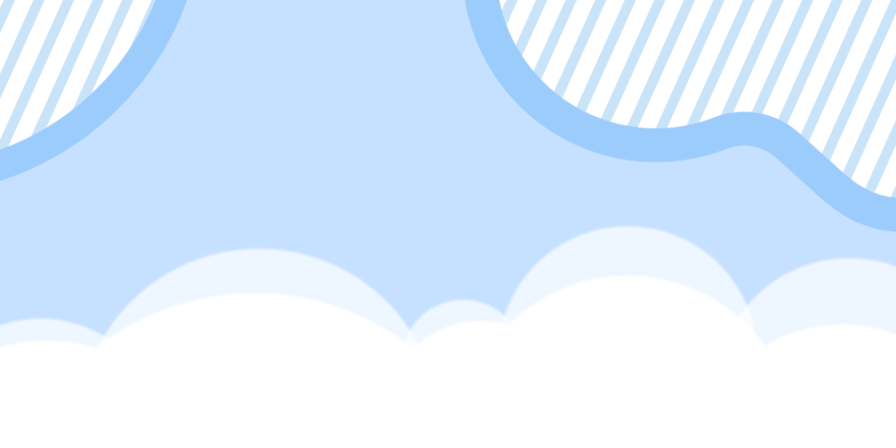
This background is drawn by a Shadertoy shader. Its source:

```glsl
const vec3 SKY = vec3(0.776, 0.880, 1.0);
const vec3 BORDER = vec3(0.61, 0.80, 0.99);
const vec3 STRIPE = vec3(0.79, 0.89, 0.975);
const vec3 WHITE = vec3(1.0);

// Cloud puffs: centre x, top y, radius
const vec3 BACK_PUFFS[5] = vec3[5](
    vec3(0.091, 0.289, 0.271), vec3(0.578, 0.445, 0.404),
    vec3(1.034, 0.331, 0.138), vec3(1.401, 0.495, 0.289),
    vec3(1.896, 0.424, 0.299));
const vec3 FRONT_PUFFS[5] = vec3[5](
    vec3(0.104, 0.240, 0.365), vec3(0.568, 0.346, 0.573),
    vec3(1.073, 0.284, 0.214), vec3(1.401, 0.385, 0.378),
    vec3(1.880, 0.276, 0.336));

float coverage(float dist, float softness) {
    return 1.0 - smoothstep(-softness, softness, dist);
}

float circle(vec2 p, vec2 centre, float radius) {
    return length(p - centre) - radius;
}

float puff(vec2 p, vec3 shape) {
    return circle(p, vec2(shape.x, shape.y - shape.z), shape.z);
}

// Two lobes joined by a concave arc and a straight run, negative inside
float wavyPanel(vec2 p) {
    const vec2 lobe = vec2(1.464, 1.070);
    const vec2 notch = vec2(1.661, 0.568);
    const vec2 corner = vec2(2.018, 0.742);
    const float notchRadius = 0.107;
    const vec2 normal = vec2(0.669, 0.743);
    vec2 tangent = vec2(normal.y, -normal.x);
    vec2 q = p - notch;
    vec2 joint = lobe - notch;
    float along = dot(q, tangent);

    if (dot(q, vec2(joint.y, -joint.x)) < 0.0) return circle(p, lobe, 0.432);
    if (along < 0.0) return notchRadius - length(q);
    if (along < dot(corner - notch, tangent)) return notchRadius - dot(q, normal);
    return circle(p, corner, 0.260);
}

// Slanted two-tone stripes
vec3 stripes(vec2 p, float period, float slant, float blueShare, float softness) {
    float u = (p.x - slant * p.y) / period;
    float dist = (abs(fract(u) - 0.5) - 0.5 * blueShare) * period;
    return mix(WHITE, STRIPE, coverage(dist, softness));
}

// Striped shape with a thick inner border
vec3 paintPanel(vec3 base, vec3 fill, float dist, float border, float softness) {
    vec3 color = mix(base, BORDER, coverage(dist, softness));
    return mix(color, fill, coverage(dist + border, softness));
}

void mainImage(out vec4 fragColor, in vec2 fragCoord) {
    vec2 p = fragCoord / iResolution.y;
    float edge = max(0.0025, 0.75 / iResolution.y);
    float cloudEdge = 2.2 * edge;
    vec3 fill = stripes(p, 0.066, 0.45, 0.38, edge);

    // Corner panels
    float leftPanel = circle(p, vec2(-0.2, 1.221), 0.656);
    vec3 color = paintPanel(SKY, fill, leftPanel, 0.066, edge);
    color = paintPanel(color, fill, wavyPanel(p), 0.0755, edge);

    // Translucent clouds behind, solid bank in front
    float bank = p.y - 0.22;
    for (int i = 0; i < 5; i++) {
        color = mix(color, WHITE, 0.7 * coverage(puff(p, BACK_PUFFS[i]), cloudEdge));
        bank = min(bank, puff(p, FRONT_PUFFS[i]));
    }
    color = mix(color, WHITE, coverage(bank, cloudEdge));

    fragColor = vec4(color, 1.0);
}
```
